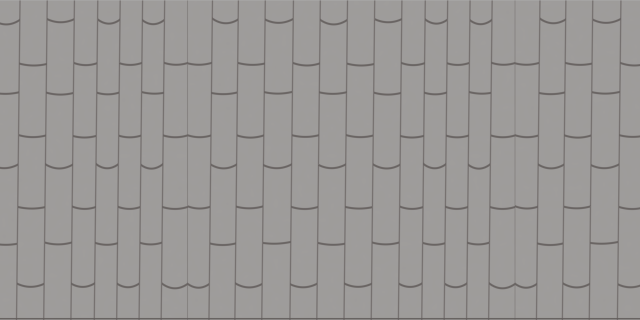
A Shadertoy shader for this pattern:

```glsl
const int COLUMNS = 13;
const float PERIOD = 1.0234;
const float SEAM_X = 0.586;
const float LEAN = 0.011;

// Column borders at the top of one repeat, in canvas heights
const float BORDERS[14] = float[14](
    0.0, 0.078, 0.159, 0.243, 0.331, 0.415, 0.500,
    0.585, 0.670, 0.743, 0.813, 0.883, 0.952, PERIOD);

// Joint height and sag, for the two alternating column kinds
const vec2 LOW_JOINTS[4] = vec2[4](
    vec2(0.802, 0.006), vec2(0.577, 0.006), vec2(0.354, 0.006), vec2(0.113, 0.012));
const vec2 HIGH_JOINTS[4] = vec2[4](
    vec2(0.939, 0.012), vec2(0.711, 0.005), vec2(0.486, 0.012), vec2(0.241, 0.005));

vec2 hashGradient(vec2 cell) {
    float angle = 6.2832 * fract(sin(dot(cell, vec2(127.1, 311.7))) * 43758.55);
    return vec2(cos(angle), sin(angle));
}

float gradientNoise(vec2 p) {
    vec2 i = floor(p), f = fract(p);
    vec2 w = f * f * (3.0 - 2.0 * f);
    vec2 e = vec2(0.0, 1.0);
    float low = mix(dot(hashGradient(i), f),
                    dot(hashGradient(i + e.yx), f - e.yx), w.x);
    float high = mix(dot(hashGradient(i + e.xy), f - e.xy),
                     dot(hashGradient(i + e.yy), f - e.yy), w.x);
    return mix(low, high, w.y);
}

float stroke(float dist, float halfWidth, float pixel) {
    return 1.0 - smoothstep(halfWidth - 0.75 * pixel, halfWidth + 0.75 * pixel, abs(dist));
}

// Borders lean to the left going down; the seam between repeats stays upright
float borderX(int index, float y) {
    bool seam = index == 0 || index == COLUMNS;
    return BORDERS[index] - (seam ? 0.0 : LEAN * (1.0 - y));
}

// Distance to a hanging curve spanning a column, u running from 0 to 1
float jointDistance(float u, float y, float width, vec2 joint, float tilt) {
    float curve = joint.x - joint.y * 4.0 * u * (1.0 - u) + tilt * (u - 0.5);
    float slope = (joint.y * (8.0 * u - 4.0) + tilt) / width;
    return (y - curve) / length(vec2(1.0, slope));
}

float columnJoints(float u, float y, float width, int column, float pixel) {
    float ink = 0.0;
    for (int row = 0; row < 4; row++) {
        vec2 joint = column % 2 == 0 ? LOW_JOINTS[row] : HIGH_JOINTS[row];
        vec2 seed = vec2(column, row) * 1.37 + 0.41;
        joint.x += 0.004 * gradientNoise(seed);
        joint.y *= 1.0 + 0.5 * gradientNoise(seed + 17.0);
        float tilt = 0.006 * gradientNoise(seed + 31.0);
        ink = max(ink, stroke(jointDistance(u, y, width, joint, tilt), 0.0031, pixel));
    }
    return ink;
}

float borderInk(int index, float x, float y, float pixel) {
    bool seam = index == 0 || index == COLUMNS;
    float ink = stroke(x - borderX(index, y), seam ? 0.0013 : 0.002, pixel);
    return ink * (seam ? 0.65 : 1.0);
}

void mainImage(out vec4 fragColor, in vec2 fragCoord) {
    float pixel = 1.0 / iResolution.y;
    vec2 p = fragCoord * pixel;
    float x = mod(p.x - SEAM_X, PERIOD);

    // Column under this point
    int column = 0;
    for (int i = 1; i < COLUMNS; i++) {
        if (x >= borderX(i, p.y)) column = i;
    }
    float left = borderX(column, p.y);
    float width = borderX(column + 1, p.y) - left;

    vec3 slate = vec3(0.620, 0.612, 0.606);
    vec3 borderColor = vec3(0.46, 0.44, 0.435);
    vec3 jointColor = vec3(0.415, 0.395, 0.39);

    // Faint tone, then borders and joints
    vec3 color = slate + 0.004 * gradientNoise(p * 40.0);
    float borders = max(borderInk(column, x, p.y, pixel),
                        borderInk(column + 1, x, p.y, pixel));
    color = mix(color, borderColor, borders);
    float joints = columnJoints((x - left) / width, p.y, width, column, pixel);
    color = mix(color, jointColor, joints);

    // Dark bottom edge and light top edge
    color = mix(color, vec3(0.38, 0.36, 0.355), stroke(p.y - 0.004, 0.002, pixel));
    color = mix(color, vec3(0.69), 0.6 * stroke(p.y - 1.0, 0.002, pixel));
    fragColor = vec4(color, 1.0);
}
```
